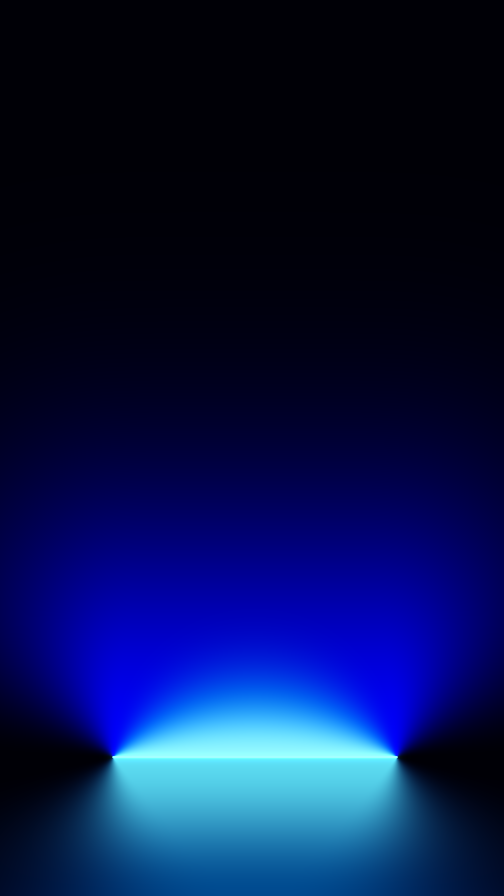
This background is drawn by a Shadertoy shader. Its source:

```glsl
const float HORIZON = 0.2755;
const float CENTER_X = 0.506;
const float HALF_WIDTH = 0.281;

const vec3 NIGHT = vec3(0.0, 0.0, 0.022);
const vec3 DEEP_BLUE = vec3(0.0, 0.0, 0.96);
const vec3 FLOOR_NEAR = vec3(0.36, 0.86, 0.92);
const vec3 FLOOR_FAR = vec3(0.0, 0.29, 0.54);
const vec3 LINE_COLOR = vec3(0.62, 1.0, 1.0);

// Angle at each end of the strip, measured from its outward direction
vec2 endAngles(float x, float height, float halfWidth) {
    return vec2(atan(height, -(x + halfWidth)), atan(height, x - halfWidth));
}

// Light that opens like a fan from both ends
float fan(vec2 angles, float from, float to) {
    vec2 f = smoothstep(vec2(from), vec2(to), angles);
    return f.x * f.y;
}

float segmentDistance(vec2 p, float halfWidth) {
    return length(vec2(max(abs(p.x) - halfWidth, 0.0), p.y));
}

// Wide blue halo with a cyan dome resting on the strip
vec3 skyGlow(vec2 p, float halfWidth) {
    float height = max(p.y, 0.0001);
    vec2 angles = endAngles(p.x, height, halfWidth);
    float reach = segmentDistance(vec2(p.x, height), halfWidth) / 0.49;
    float halo = exp(-reach * reach) * fan(angles, 0.0, 1.7);

    // Arcs of equal subtended angle pass through both ends
    float subtended = angles.x + angles.y - 3.14159;
    float green = 0.95 * pow(smoothstep(1.4, 3.05, subtended), 1.5);
    float red = 0.58 * smoothstep(2.2, 3.15, subtended);
    return NIGHT + DEEP_BLUE * halo + vec3(red, green, 0.05 * green);
}

// Cyan spill on the floor, darkening toward the viewer and the sides
vec3 floorGlow(vec2 p, float halfWidth) {
    float depth = max(-p.y, 0.0001);
    float spread = fan(endAngles(p.x, depth, halfWidth), 0.15, 2.3);
    vec3 spill = mix(FLOOR_NEAR, FLOOR_FAR, smoothstep(0.0, 0.275, depth));
    return NIGHT + spill * pow(vec3(spread), vec3(2.0, 1.4, 1.0));
}

void mainImage(out vec4 fragColor, in vec2 fragCoord) {
    float pixel = 1.0 / iResolution.x;
    vec2 p = fragCoord * pixel - vec2(CENTER_X, HORIZON);

    float above = smoothstep(-pixel, pixel, p.y);
    vec3 color = mix(floorGlow(p, HALF_WIDTH), skyGlow(p, HALF_WIDTH), above);

    // Thin luminous edge
    float d = segmentDistance(p, HALF_WIDTH);
    float core = 1.0 - smoothstep(0.001, 0.001 + 1.2 * pixel, d);
    color = mix(color, LINE_COLOR, 0.85 * core);
    color += vec3(0.05, 0.2, 0.25) * exp(-d / 0.006);

    fragColor = vec4(clamp(color, 0.0, 1.0), 1.0);
}
```
